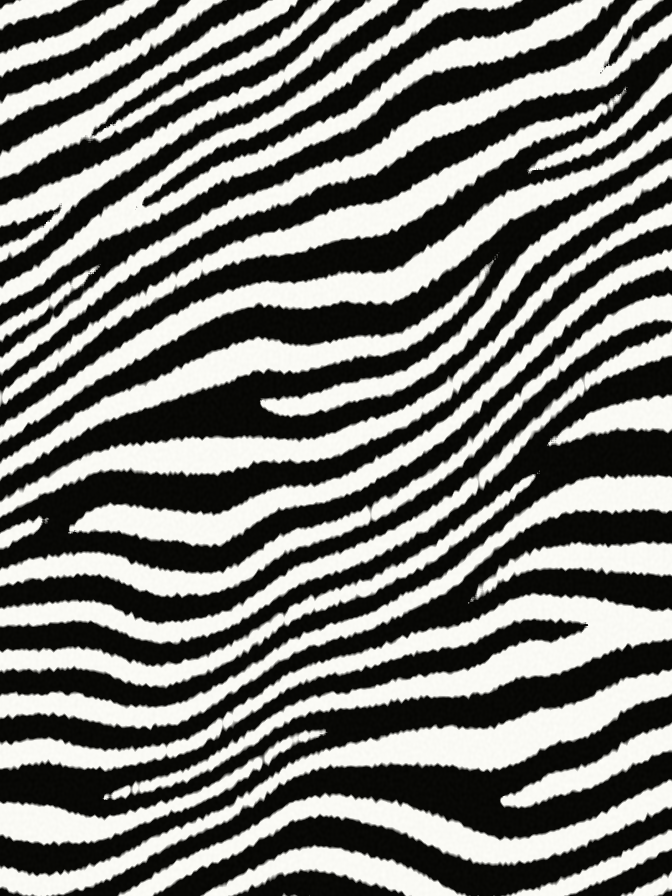
This pattern is drawn by a Shadertoy shader. Its source:

```glsl
const vec3  BLACK = vec3(0.03, 0.03, 0.02);
const vec3  WHITE = vec3(0.98, 0.98, 0.96);
const float TAU = 6.2831853;
const float STRIPES = 19.0;             // stripes per canvas height
const vec2  SLOPE = vec2(0.20, 0.60);   // rise of the stripes at bottom and top
const float SWELL = 0.036;              // height of the broad waves
const float WARP = 0.055;               // irregular bending
const int   FORKS = 28;                 // places where a stripe splits or ends
const float FORK_TAPER = 2.6;           // length of the pointed ends
const vec2  FORK_MIN = vec2(0.0, -0.15);
const vec2  FORK_MAX = vec2(0.78, 1.25);
const float BLACK_BIAS = 0.10;          // above zero widens the black stripes
const float WIDTH_VARIATION = 0.75;
const vec2  HAIR_SCALE = vec2(175.0, 55.0);
const float HAIR_LENGTH = 0.0055;
const float EDGE = 0.0032;              // softness of the outline
const float GRAIN = 0.022;

vec2 hash2(vec2 p) {
    p = vec2(dot(p, vec2(127.1, 311.7)), dot(p, vec2(269.5, 183.3)));
    return fract(sin(p) * 43758.545);
}

float cornerSlope(vec2 cell, vec2 corner, vec2 f) {
    return dot(hash2(cell + corner) * 2.0 - 1.0, f - corner);
}

float gradientNoise(vec2 p) {
    vec2 cell = floor(p), f = fract(p);
    vec2 u = f * f * f * (f * (f * 6.0 - 15.0) + 10.0);
    float low  = mix(cornerSlope(cell, vec2(0, 0), f), cornerSlope(cell, vec2(1, 0), f), u.x);
    float high = mix(cornerSlope(cell, vec2(0, 1), f), cornerSlope(cell, vec2(1, 1), f), u.x);
    return mix(low, high, u.y);
}

// Coordinates along and across the bent stripes
vec2 stripeSpace(vec2 p) {
    float rise = mix(SLOPE.x, SLOPE.y, p.y) * (p.x - 0.35);
    float swell = SWELL * cos(12.0 * p.x - 7.5 * p.y + 2.55);
    swell *= 1.0 - 0.6 * smoothstep(0.6, 1.0, p.y);
    float bend = WARP * gradientNoise(p * vec2(4.5, 3.0) + 7.3)
               + 0.3 * WARP * gradientNoise(p * vec2(11.0, 7.0) + 31.0);
    return vec2(p.x, p.y - rise - swell - bend);
}

// Phase turns once around each fork, which inserts or ends one stripe
float stripePhase(vec2 q) {
    float phase = TAU * STRIPES * q.y;
    for (int i = 0; i < FORKS; i++) {
        vec2 jitter = hash2(vec2(float(i), 4.7));
        vec2 place = vec2(jitter.x, (float(i) + jitter.y) / float(FORKS));
        vec2 d = q - mix(FORK_MIN, FORK_MAX, place);
        float turn = i % 2 == 0 ? 1.0 : -1.0;
        phase += turn * atan(FORK_TAPER * d.y, d.x);
    }
    return phase;
}

void mainImage(out vec4 fragColor, in vec2 fragCoord) {
    vec2 p = fragCoord / iResolution.y;
    vec2 q = stripeSpace(p);
    float phase = stripePhase(q);

    // Distance to the stripe outline in canvas heights
    vec2 wave = vec2(cos(phase), sin(phase));
    float steepness = length(vec2(length(dFdx(wave)), length(dFdy(wave)))) * iResolution.y;
    float threshold = BLACK_BIAS + WIDTH_VARIATION * gradientNoise(q * vec2(4.0, 15.0) + 17.0);
    float outline = (wave.y - threshold) / max(steepness, 1.0);

    // Ragged hair along the outline
    outline += HAIR_LENGTH * gradientNoise(p * HAIR_SCALE);
    float softness = max(EDGE, 1.5 / iResolution.y);
    float white = clamp(0.5 + outline / softness, 0.0, 1.0);

    // Faint cloth grain
    float grain = GRAIN * gradientNoise(p * vec2(230.0, 190.0));
    fragColor = vec4(clamp(mix(BLACK, WHITE, white) + grain, 0.0, 1.0), 1.0);
}
```
